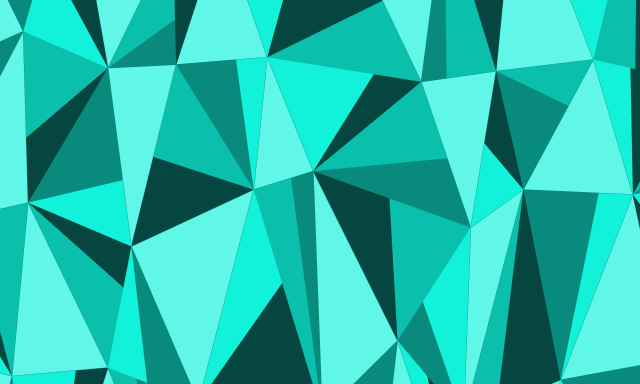
Reproduce this background procedurally as a Shadertoy shader.

```glsl
#define CELL_SIZE vec2(0.255, 0.43)
#define JITTER 0.31
#define SEAM 0.0009
#define PALE vec3(0.38, 0.97, 0.91)
#define BRIGHT vec3(0.07, 0.95, 0.86)
#define MEDIUM vec3(0.04, 0.75, 0.67)
#define TEAL vec3(0.03, 0.54, 0.49)
#define DEEP vec3(0.02, 0.28, 0.25)

vec2 hash2(vec2 p) {
    vec3 q = fract(p.xyx * vec3(0.1031, 0.1030, 0.0973) + 0.37);
    q += dot(q, q.yzx + 33.33);
    return fract((q.xx + q.yz) * q.zy);
}

// Mesh corner: a staggered lattice point, shifted at random
vec2 corner(vec2 id) {
    vec2 shift = (hash2(id + 17.0) * 2.0 - 1.0) * JITTER;
    return (id + vec2(0.5 * mod(id.y, 2.0), 0.0) + shift) * CELL_SIZE;
}

// Signed distance to the line a-b, negative on its left
float edgeDistance(vec2 p, vec2 a, vec2 b) {
    vec2 along = normalize(b - a);
    return dot(p - a, vec2(along.y, -along.x));
}

// Antialiased cover of a counterclockwise triangle
float cover(vec2 p, vec2 a, vec2 b, vec2 c, float inset, float pixel) {
    float d = max(edgeDistance(p, a, b), max(edgeDistance(p, b, c), edgeDistance(p, c, a)));
    return clamp(0.5 - (d + inset) / pixel, 0.0, 1.0);
}

vec3 shade(float slot) {
    return slot < 0.5 ? BRIGHT : slot < 1.5 ? TEAL : slot < 2.5 ? MEDIUM : DEEP;
}

// Adds one facet: whole when pale, otherwise cut in two shades.
// rgb holds the summed colour, a the summed cover.
vec4 facet(vec2 p, vec2 a, vec2 b, vec2 c, float index, float row, float pixel) {
    float kind = mod(index, 3.0);
    if (kind < 0.5) return vec4(PALE, 1.0) * cover(p, a, b, c, SEAM, pixel);

    // Choose the corner the cut starts from
    vec2 rnd = hash2(vec2(index, row) + 71.0);
    if (rnd.x < 0.3) { vec2 t = a; a = b; b = c; c = t; }
    else if (rnd.x < 0.65) { vec2 t = a; a = c; c = b; b = t; }
    vec2 cut = mix(b, c, mix(0.3, 0.7, rnd.y));

    // Each group of facets uses every shade once
    float turn = floor(4.0 * hash2(vec2(floor(index / 3.0), row) + 43.0).x);
    float slot = 2.0 * (kind - 1.0) + turn;
    return vec4(shade(mod(slot, 4.0)), 1.0) * cover(p, a, b, cut, 0.0, pixel)
         + vec4(shade(mod(slot + 1.0, 4.0)), 1.0) * cover(p, a, cut, c, 0.0, pixel);
}

void mainImage(out vec4 fragColor, in vec2 fragCoord) {
    float pixel = 1.0 / iResolution.y;
    vec2 p = fragCoord * pixel;
    vec2 home = floor(p / CELL_SIZE);
    vec4 sum = vec4(0.0);

    for (int y = -1; y <= 1; y++) {
        for (int x = -2; x <= 2; x++) {
            vec2 id = home + vec2(x, y);
            vec2 above = id + vec2(mod(id.y, 2.0), 1.0);
            vec2 a = corner(id);
            vec2 b = corner(id + vec2(1.0, 0.0));
            vec2 c = corner(above);
            vec2 d = corner(above + vec2(1.0, 0.0));
            // Row offset keeps pale facets from sharing a side
            float index = 2.0 * (id.x + floor(0.5 * (id.y + 1.0)));
            sum += facet(p, a, b, c, index, id.y, pixel);
            sum += facet(p, b, d, c, index + 1.0, id.y, pixel);
        }
    }

    // Teal shows through the thin seams
    vec3 color = sum.rgb / max(sum.a, 1.0) + TEAL * max(1.0 - sum.a, 0.0);
    fragColor = vec4(color, 1.0);
}
```
